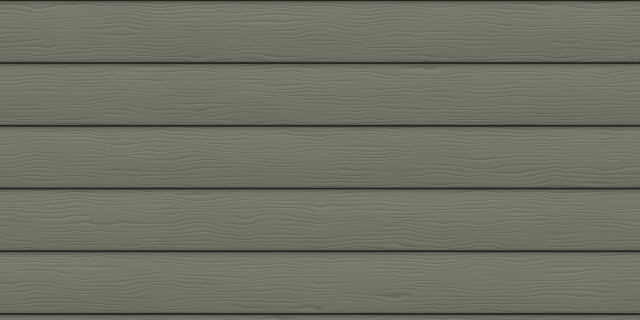
Write a Shadertoy shader that draws this texture.

```glsl
float hash(vec2 p) {
    vec3 q = fract(p.xyx * 0.1031);
    q += dot(q, q.yzx + 33.33);
    return fract((q.x + q.y) * q.z);
}

float noise(vec2 p) {
    vec2 i = floor(p), f = fract(p);
    f = f * f * (3.0 - 2.0 * f);
    return mix(mix(hash(i), hash(i + vec2(1, 0)), f.x),
               mix(hash(i + vec2(0, 1)), hash(i + vec2(1, 1)), f.x), f.y);
}

float bump(float x, float width) {
    return exp(-x * x / (width * width));
}

// Embossed wood grain: interrupted wavy grooves, dark above and lit below
float grain(float x, float v, float board, float pixel) {
    vec2 seed = vec2(17.0, 41.0) * (board + 1.0);
    float phase = v * 16.0
                + 1.6 * noise(vec2(x * 8.0, v * 5.0) + seed)
                + 0.5 * noise(vec2(x * 26.0, v * 9.0) + seed.yx);
    float groove = floor(phase);
    float across = fract(phase) - 0.5;
    float strength = smoothstep(0.2, 0.65,
        noise(vec2(x * 11.0 + groove * 7.3, groove + board * 40.0)));
    float width = length(vec2(0.13, 6.0 * pixel));
    float relief = 0.8 * bump(across - 0.14, width) - bump(across + 0.12, width);
    return relief * (0.2 + 0.8 * strength) * 0.13 / width;
}

void mainImage(out vec4 fragColor, in vec2 fragCoord) {
    vec2 p = fragCoord / iResolution.y;

    // Boards counted downward; v runs from top to bottom of each one
    float row = (1.0 - p.y) * 5.1 - 0.004;
    float board = floor(row);
    float v = row - board;
    float pixel = 5.1 / iResolution.y;

    // Painted face, slightly darker toward its lower edge
    float tone = mix(0.482, 0.428, v);
    tone += 0.012 * (noise(vec2(p.x * 5.0, row * 6.0 + 50.0)) - 0.5);
    tone += 0.062 * grain(p.x, v, board, pixel);

    // Soft shadow under the overlap and rounding at the lower lip
    tone *= 1.0 - 0.5 * exp(-v * 30.0);
    tone *= 1.0 - 0.35 * exp(-(1.0 - v) * 45.0);

    // Dark gap between boards
    float gap = min(v, 1.0 - v);
    float gapMask = 1.0 - smoothstep(-0.6 * pixel, 0.6 * pixel, gap - 0.012);
    tone = mix(tone, 0.13, gapMask);

    fragColor = vec4(tone * vec3(1.0, 1.01, 0.895), 1.0);
}
```
